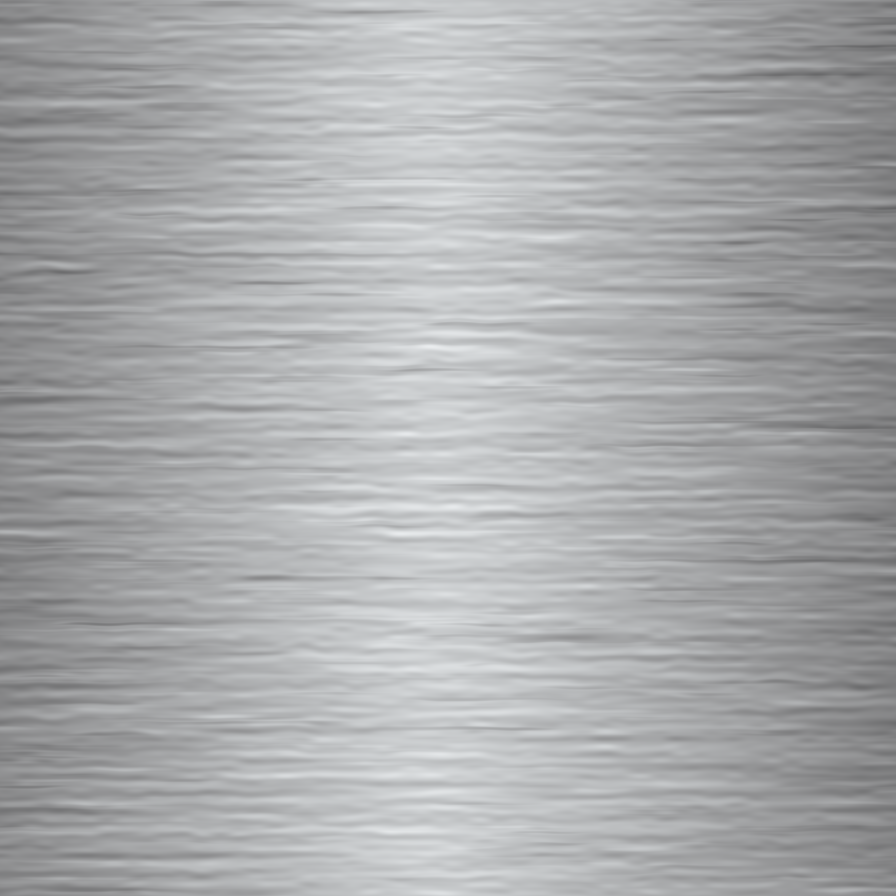
A three.js fragment shader for this texture:

```glsl
varying vec2 vUv;

const float SHEEN_CENTER = 0.487;
const float SHEEN_ROUNDING = 0.045;
const float SHEEN_PEAK = 0.83;
const float LEFT_EDGE = 0.537;
const float RIGHT_EDGE = 0.513;
const vec3 SHADE_TINT = vec3(-0.002, -0.001, 0.004);
const vec3 LIGHT_TINT = vec3(-0.009, 0.002, 0.009);

// Grain cells across and up the canvas
const vec2 BASE_CELLS = vec2(6.0, 125.0);
const vec2 LONG_CELLS = vec2(7.0, 100.0);
const vec2 SHORT_CELLS = vec2(17.0, 117.0);
const vec2 FINE_CELLS = vec2(48.0, 123.0);
const vec2 SCRATCH_CELLS = vec2(7.0, 155.0);
const vec2 WARP_CELLS = vec2(28.0, 50.0);

const float BASE_DEPTH = 0.06;
const float LONG_DEPTH = 0.17;
const float SHORT_DEPTH = 0.14;
const float FINE_DEPTH = 0.10;
const float SCRATCH_DEPTH = 0.13;
const float GLINT_DEPTH = 0.08;
const float RARE_START = 0.72;
const float WARP_HEIGHT = 0.0025;

float hash(vec2 p) {
  return fract(sin(dot(p, vec2(12.9898, 78.233))) * 43758.5453);
}

// Smooth noise along one row from -1 to 1, shifted so that cell ends do not line up
float rowNoise(float x, float row) {
  x += 20.0 * hash(vec2(row, 3.7));
  float cell = floor(x);
  float blend = smoothstep(0.0, 1.0, x - cell);
  return 2.0 * mix(hash(vec2(cell, row)), hash(vec2(cell + 1.0, row)), blend) - 1.0;
}

// Soft streaks: each row holds a brightness
float streaks(vec2 uv, vec2 cells, float seed) {
  vec2 p = uv * cells;
  float row = floor(p.y);
  float blend = smoothstep(0.0, 1.0, p.y - row);
  row += seed;
  return mix(rowNoise(p.x, row), rowNoise(p.x, row + 1.0), blend);
}

// Even streaks: each row holds a slope, so no broad bands build up
float grooves(vec2 uv, vec2 cells, float seed) {
  vec2 p = uv * cells;
  float row = floor(p.y);
  float rise = p.y - row;
  float blend = smoothstep(0.0, 1.0, rise);
  row += seed;
  return mix(rowNoise(p.x, row) * rise, rowNoise(p.x, row + 1.0) * (rise - 1.0), blend);
}

// Bright vertical band falling off to both sides
float sheen(float x) {
  float side = x - SHEEN_CENTER;
  float reach = side < 0.0 ? SHEEN_CENTER : 1.0 - SHEEN_CENTER;
  float edge = side < 0.0 ? LEFT_EDGE : RIGHT_EDGE;
  float falloff = length(vec2(side, SHEEN_ROUNDING)) / reach;
  return mix(SHEEN_PEAK, edge, falloff);
}

// Layered brushing centred on zero
float brushing(vec2 uv) {
  uv.y += 0.5 * WARP_HEIGHT * streaks(uv, WARP_CELLS, 5.0);
  float grain = 0.5 * BASE_DEPTH * streaks(uv, BASE_CELLS, 71.0);
  grain += LONG_DEPTH * grooves(uv, LONG_CELLS, 211.0);
  grain += SHORT_DEPTH * grooves(uv, SHORT_CELLS, 347.0);
  grain += FINE_DEPTH * grooves(uv, FINE_CELLS, 503.0);

  // Rare dark scratches and bright glints
  float rare = 0.5 + 0.5 * streaks(uv, SCRATCH_CELLS, 661.0);
  grain -= SCRATCH_DEPTH * smoothstep(RARE_START, 1.1, rare);
  grain += GLINT_DEPTH * smoothstep(RARE_START, 1.1, 1.0 - rare);
  return grain;
}

void main() {
  float light = sheen(vUv.x) + brushing(vUv);
  vec3 tint = mix(SHADE_TINT, LIGHT_TINT, smoothstep(0.5, 0.85, light));
  gl_FragColor = vec4(clamp(vec3(light) + tint, 0.0, 1.0), 1.0);
}
```
